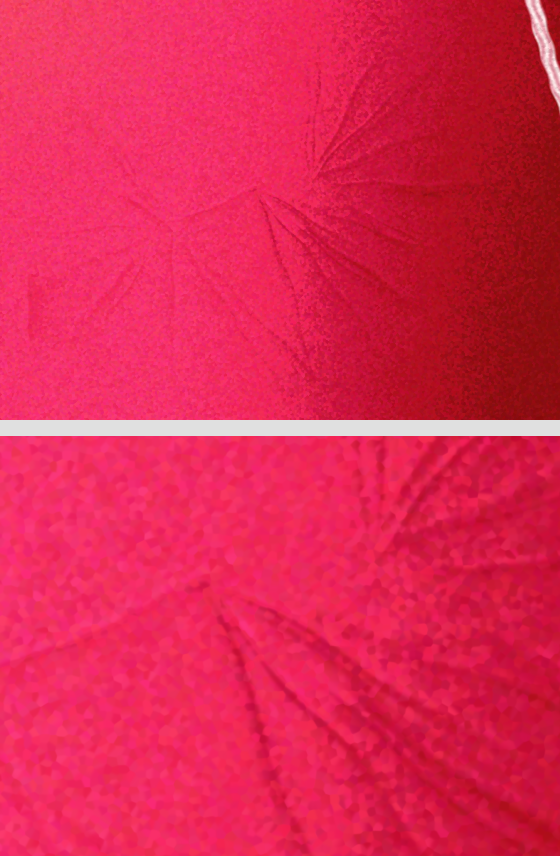
Top: the whole. Bottom: its middle third, enlarged.
Give the GLSL for this texture, as a Shadertoy shader.

```glsl
#define CREASE_DEPTH 0.17
#define CREASE_WIDTH 0.0045
#define CRUMPLE 0.028
#define GRAIN_SCALE 170.0
#define GRAIN_TONE 0.16
#define GRAIN_CHROMA vec3(0.05, 0.08, 0.12)
#define RAYS 11
#define STRIP_WIDTH 0.036

float hash(float n) { return fract(sin(n * 12.9898) * 43758.545); }

vec3 hash3(vec2 c) {
    vec3 h = fract(c.xyx * vec3(0.1031, 0.1030, 0.0973));
    h += dot(h, h.yxz + 33.33);
    return fract((h.xxy + h.yzz) * h.zyx);
}

// Soft cellular noise: random cell values blended by distance
vec3 cellGrain(vec2 p) {
    vec2 cell = floor(p), f = fract(p);
    vec3 sum = vec3(0.0);
    float total = 0.0;
    for (int j = -1; j <= 1; j++)
    for (int i = -1; i <= 1; i++) {
        vec2 o = vec2(i, j);
        vec3 h = hash3(cell + o);
        vec2 d = o + h.xy - f;
        float weight = exp(-7.0 * dot(d, d));
        sum += weight * h.zxy;
        total += weight;
    }
    return sum / total - 0.5;
}

// Layered, warped sines
float waves(vec2 p) {
    float sum = 0.0, amp = 0.5;
    for (int i = 0; i < 5; i++) {
        p = mat2(0.8, 0.6, -0.6, 0.8) * p * 1.7 + 1.3;
        p += 0.6 * sin(p.yx * 0.9);
        sum += amp * sin(p.x) * sin(p.y * 0.8 + 0.7);
        amp *= 0.68;
    }
    return sum;
}

// One fold: dark valley, lit ridge and soft shade on one side
float crease(vec2 q, float angle, float start, float len, float bend, float width) {
    vec2 dir = vec2(cos(angle), sin(angle));
    vec2 normal = vec2(-dir.y, dir.x);
    float u = dot(q, dir);
    float v = dot(q, normal) + bend * u * u + 0.004 * sin(u * 31.0 + angle * 9.0);
    v *= dot(normal, vec2(0.45, 0.9)) < 0.0 ? -1.0 : 1.0;
    float s = v / (width * (0.7 + 1.6 * max(u, 0.0)));
    float fold = 0.55 * exp(-(s - 1.6) * (s - 1.6) * 0.7) - 0.9 * exp(-s * s);
    fold -= 0.45 * exp(-s * s * 0.07) * (1.0 - smoothstep(-0.8, 0.8, s));
    float mask = smoothstep(start, start + 0.06, u)
               * (1.0 - smoothstep(start + len * 0.45, start + len, u));
    return fold * mask;
}

// Folds fanning out of a pinched point
float fan(vec2 q, float first, float span, float reach, float seed) {
    float sum = 0.0;
    for (int i = 0; i < RAYS; i++) {
        float k = float(i) + seed;
        float angle = first + span * (float(i) + 0.8 * hash(k)) / float(RAYS);
        float len = reach * (0.35 + 0.65 * hash(k + 3.7));
        float start = 0.2 * hash(k + 7.1) * hash(k + 2.3) - 0.02;
        float width = CREASE_WIDTH * (0.6 + 1.1 * hash(k + 5.9));
        sum += crease(q, angle, start, len, 0.7 * (hash(k + 9.4) - 0.5), width)
             * (0.4 + 0.7 * hash(k + 1.6));
    }
    return sum;
}

// Cloth colours from deep shade to bright pink
vec3 clothColour(float t) {
    vec3 c = mix(vec3(0.54, 0.05, 0.06), vec3(0.70, 0.055, 0.13), smoothstep(0.0, 0.26, t));
    c = mix(c, vec3(0.79, 0.07, 0.23), smoothstep(0.26, 0.5, t));
    c = mix(c, vec3(0.94, 0.15, 0.35), smoothstep(0.48, 0.74, t));
    return mix(c, vec3(0.965, 0.20, 0.43), smoothstep(0.76, 1.0, t));
}

void mainImage(out vec4 fragColor, in vec2 fragCoord) {
    vec2 p = fragCoord / iResolution.y;
    float aspect = iResolution.x / iResolution.y;
    vec3 grain = cellGrain(p * GRAIN_SCALE);

    // Broad light falling off to the right
    float across = p.x * 1.333 / aspect;
    across -= 0.15 * (p.y - 0.4) * across;
    float tone = 0.95 - 0.93 * smoothstep(0.35, 1.4, across + 0.03 * waves(p * 1.5));

    // Folds and fine crumples
    float folds = fan(p - vec2(0.408, 0.462), 1.9, 3.9, 0.55, 11.0);
    folds += fan(p - vec2(0.599, 0.557), -1.25, 1.0, 0.65, 37.0);
    folds += fan(p - vec2(0.738, 0.566), -0.75, 2.5, 0.46, 71.0);
    folds += crease(p - vec2(0.408, 0.462), 0.46, 0.0, 0.3, 0.25, CREASE_WIDTH);
    float centre = exp(-4.0 * dot(p - vec2(0.62, 0.52), p - vec2(0.62, 0.52)));
    tone += CREASE_DEPTH * folds + CRUMPLE * (0.5 + centre) * waves(p * vec2(9.0, 7.0));

    // Upright fold near the left side
    float side = p.x - 0.068;
    float sideSpan = smoothstep(0.16, 0.24, p.y) * (1.0 - smoothstep(0.3, 0.38, p.y));
    tone -= 0.25 * sideSpan * smoothstep(-0.004, 0.004, side) * exp(-max(side, 0.0) * 28.0);

    vec3 colour = clothColour(tone + GRAIN_TONE * grain.x);
    float warm = smoothstep(0.55, 0.0, p.x) * smoothstep(0.5, 1.0, p.y);
    colour += warm * vec3(0.0, 0.06, -0.02);
    colour += GRAIN_CHROMA * grain * (0.35 + 0.65 * clamp(tone, 0.0, 1.0));

    // Pale strip across the upper right corner
    float drop = 1.0 - p.y;
    float strip = p.x - (aspect - 0.082 + 0.24 * drop + 0.25 * drop * drop);
    strip += 0.002 * sin(p.y * 90.0);
    float band = smoothstep(-0.004, 0.004, strip)
               * (1.0 - smoothstep(STRIP_WIDTH - 0.005, STRIP_WIDTH + 0.005, strip));
    float streak = 0.5 + 0.5 * sin(strip * 330.0 + 2.0 * sin(p.y * 40.0));
    vec3 pale = mix(vec3(0.97, 0.88, 0.88), vec3(0.86, 0.50, 0.58), streak * 0.75);
    colour = mix(colour, pale + 0.15 * grain.y, band);

    fragColor = vec4(clamp(colour, 0.0, 1.0), 1.0);
}
```
